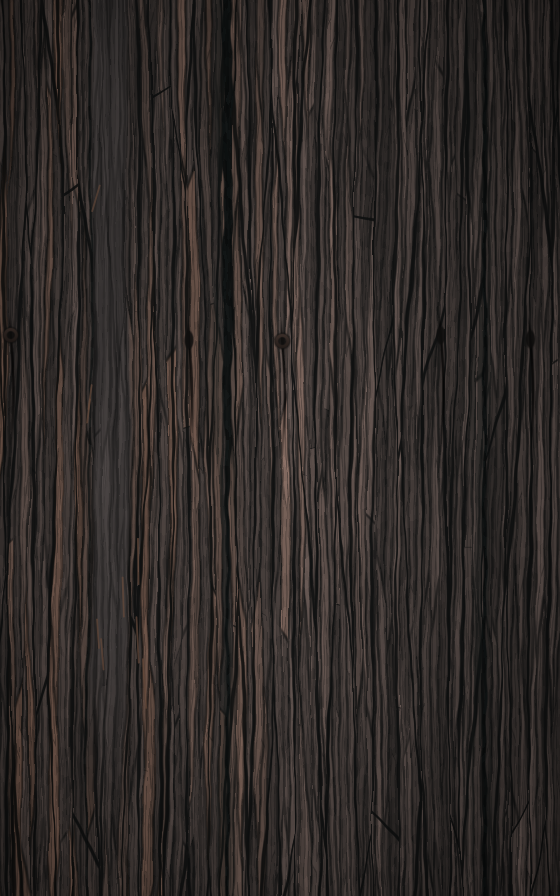
Write a Shadertoy shader that draws this texture.

```glsl
// Dark weathered wooden planks with long vertical grain, cracks and rusty nails.

vec2 hash2(vec2 c) {
    return fract(sin(vec2(dot(c, vec2(127.1, 311.7)), dot(c, vec2(269.5, 183.3)))) * 43758.5);
}

// Cellular noise: x = sideways gap to the cell border, y = cell id.
// Borders that run across the grain get a large gap, so they draw no line.
vec2 cells(vec2 p) {
    vec2 base = floor(p), a = vec2(9.0), b = vec2(9.0);
    float id = 0.0;
    for (int j = -1; j <= 1; j++)
    for (int i = -1; i <= 1; i++) {
        vec2 cell = base + vec2(i, j);
        vec2 rnd = hash2(cell);
        vec2 d = cell + rnd - p;
        if (dot(d, d) < dot(a, a)) {
            b = a;
            a = d;
            id = fract(rnd.x * 7.3 + rnd.y * 5.1);
        } else if (dot(d, d) < dot(b, b)) {
            b = d;
        }
    }
    return vec2((dot(b, b) - dot(a, a)) / (2.0 * abs(b.x - a.x) + 0.02), id);
}

float segment(vec2 p, vec2 a, vec2 b) {
    vec2 ab = b - a;
    return length(p - a - ab * clamp(dot(p - a, ab) / dot(ab, ab), 0.0, 1.0));
}

// Soft vertical band around x = 0
float band(float x, float halfWidth, float blur) {
    return 1.0 - smoothstep(halfWidth - blur, halfWidth + blur, abs(x));
}

// Slightly bent grain coordinates
vec2 grainWarp(vec2 p) {
    p.x += 0.003 * sin(p.y * 5.0 + p.x * 13.0) + 0.0011 * sin(p.y * 19.0 + p.x * 47.0)
         + 0.0006 * sin(p.y * 57.0 + p.x * 130.0) + 0.0003 * sin(p.y * 140.0 - p.x * 210.0);
    return p;
}

vec3 wood(vec2 p) {
    vec2 q = grainWarp(p);
    vec2 split = cells(q * vec2(46.0, 1.5));
    vec2 fibre = cells(q * vec2(118.0, 3.6) + 17.0);
    vec2 hair = cells(q * vec2(250.0, 6.0) + 41.0);
    vec2 speck = cells(q * vec2(300.0, 90.0) + 73.0);

    // Raised fibres with crisp grooves, and a smoother grey strip on the left
    float strip = band(q.x - 0.121 + 0.002 * sin(p.y * 11.0), 0.020, 0.003);
    strip *= smoothstep(0.05, 0.3, p.y);
    float ridge = smoothstep(0.02, 0.30, fibre.x);
    float tone = 0.13 + 0.40 * ridge * (0.45 + fibre.y) + 0.24 * hair.y;
    tone *= mix(0.70, 1.0, smoothstep(0.0, 0.30, hair.x));
    tone += 0.10 * (speck.y - 0.5);
    tone = mix(tone, 0.34 + 0.14 * (hair.y - 0.3) + 0.08 * ridge, strip * 0.65);
    tone *= 0.82 + 0.34 * split.y;

    // Long thin cracks that open and close along the grain
    float open = 0.5 + 0.5 * sin(p.y * 11.0 + q.x * 70.0) + 0.3 * sin(p.y * 31.0 + q.x * 25.0);
    float width = 0.02 + 0.07 * clamp(open, 0.0, 1.0);
    float crack = 1.0 - smoothstep(width * 0.5, width + 0.045, split.x);
    tone *= 1.0 - 0.9 * crack * (1.0 - 0.6 * strip);

    // Brown shades, warmer on the left and on scattered fibres
    vec3 color = mix(vec3(0.050, 0.056, 0.057), vec3(0.43, 0.368, 0.348), tone);
    float rust = smoothstep(0.5, 1.0, fibre.y) * (1.0 - smoothstep(0.1, 0.5, p.x));
    color *= mix(vec3(1.0), vec3(1.09, 0.97, 0.88), rust * (1.0 - strip));
    color = mix(color, vec3(dot(color, vec3(0.34))) * vec3(1.01, 0.97, 0.98), strip * 0.6);

    // Ragged green-black joints between the planks
    float ragged = 0.0010 * sin(p.y * 47.0) + 0.0007 * sin(p.y * 131.0 + 1.0);
    float wide = mix(0.0018, 0.0050, smoothstep(0.35, 0.65, p.y));
    float joint = band(p.x - 0.254 + ragged, wide, 0.0012);
    joint = max(joint, band(p.x - 0.541 + ragged, 0.0018, 0.0011));
    joint = max(joint, 0.8 * band(q.x - 0.099, 0.0013, 0.0009));
    float moss = band(p.x - 0.537, 0.014, 0.014) * smoothstep(0.4, 0.8, hair.y);
    moss = max(moss, band(p.x - 0.249, 0.011, 0.009) * smoothstep(0.3, 0.7, hair.y));
    color = mix(color, vec3(0.07, 0.083, 0.081), moss * 0.6);
    return mix(color, vec3(0.038, 0.050, 0.051) * (0.8 + 0.7 * speck.y), joint * 0.93);
}

// Thin torn slivers beside the grey strip
vec3 addSplinters(vec3 color, vec2 p) {
    for (int i = 0; i < 9; i++) {
        vec2 rnd = hash2(vec2(i, 5));
        vec2 a = vec2(0.095 + 0.07 * rnd.x, 0.15 + 0.65 * rnd.y);
        vec2 b = a + vec2(0.014 * (rnd.y - 0.35), 0.025 + 0.03 * rnd.x);
        float line = 1.0 - smoothstep(0.0003, 0.0017, segment(p, a, b));
        color = mix(color, vec3(0.40, 0.29, 0.23), line * 0.7);
    }
    return color;
}

// A row of nails: some show a rusty ring, others only a dark hole and split
vec3 addNails(vec3 color, vec2 p) {
    float nailX[5] = float[5](0.012, 0.211, 0.315, 0.492, 0.592);
    for (int i = 0; i < 5; i++) {
        vec2 d = p - vec2(nailX[i], 0.622 + 0.004 * cos(float(i) * 2.0));
        float head = i % 2 == 0 && i < 4 ? 1.0 : 0.0;
        float gap = band(d.x + 0.003 * sin(d.y * 25.0), 0.0014, 0.0010);
        gap *= smoothstep(-0.15, -0.06, d.y) * (1.0 - smoothstep(0.0, 0.03, d.y));
        color *= 1.0 - 0.7 * gap;
        float r = length(d * mix(vec2(1.8, 0.9), vec2(1.0), head));
        color = mix(color, vec3(0.055, 0.052, 0.05), 0.85 * (1.0 - smoothstep(0.007, 0.011, r)));
        float ring = band(r - 0.0062, 0.0018, 0.0011);
        color = mix(color, vec3(0.17, 0.135, 0.12) * (1.0 + 30.0 * d.y), ring * head);
    }
    return color;
}

void mainImage(out vec4 fragColor, in vec2 fragCoord) {
    vec2 p = fragCoord / iResolution.y;
    vec3 color = addNails(addSplinters(wood(p), p), p);

    // Darkened corners
    vec2 c = fragCoord / iResolution.xy - vec2(0.47, 0.5);
    color *= 1.10 - 1.05 * dot(c, c);
    fragColor = vec4(color, 1.0);
}
```
